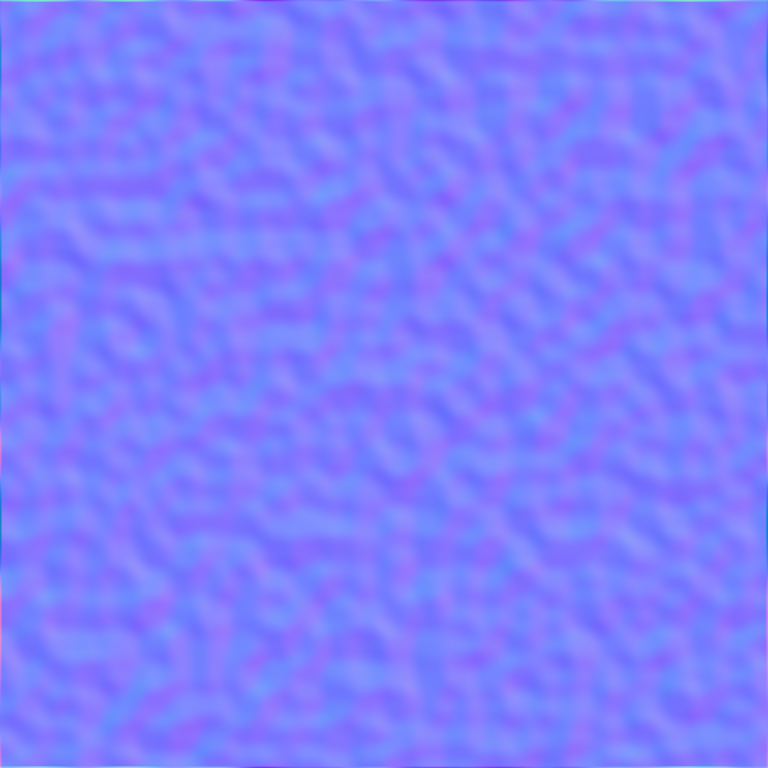
This texture map is drawn by a WebGL 1 fragment shader. Its source:

```glsl
precision highp float;
uniform vec2 u_resolution;

float hash(vec2 p) {
  vec3 q = fract(p.xyx * vec3(0.1031, 0.1030, 0.0973));
  q += dot(q, q.yzx + 33.33);
  return fract((q.x + q.y) * q.z);
}

// One of eight compass directions per lattice point
vec2 latticeGradient(vec2 cell) {
  float angle = floor(hash(cell + 17.0) * 8.0) * 0.785398;
  return vec2(cos(angle), sin(angle));
}

float gradientNoise(vec2 p) {
  vec2 i = floor(p), f = fract(p);
  vec2 w = f * f * f * (f * (f * 6.0 - 15.0) + 10.0);
  vec2 o = vec2(1.0, 0.0);
  float a = dot(latticeGradient(i), f);
  float b = dot(latticeGradient(i + o.xy), f - o.xy);
  float c = dot(latticeGradient(i + o.yx), f - o.yx);
  float d = dot(latticeGradient(i + o.xx), f - o.xx);
  return mix(mix(a, b, w.x), mix(c, d, w.x), w.y);
}

// Fine bumps on a faint broader swell
float height(vec2 p) {
  return gradientNoise(p) + 0.5 * gradientNoise(p * 0.5 + 40.3);
}

void main() {
  vec2 uv = gl_FragCoord.xy / u_resolution;

  // Surface slope by central differences, in lattice units
  vec2 p = uv * 25.0;
  vec2 e = vec2(0.16, 0.0);
  vec2 slope = vec2(height(p + e.xy) - height(p - e.xy),
                    height(p + e.yx) - height(p - e.yx)) / (2.0 * e.x);
  slope *= 0.115;

  // Hairline seam along the border, steep in places
  vec2 seam = 1.0 - smoothstep(0.0005, 0.003, min(uv, 1.0 - uv));
  slope.x += seam.x * 3.0 * gradientNoise(vec2(3.4, uv.y * 11.0));
  slope.y += seam.y * 3.0 * gradientNoise(vec2(uv.x * 11.0, 8.4));

  // Tangent-space normal packed into colour
  vec3 normal = normalize(vec3(-slope, 1.0));
  gl_FragColor = vec4(normal * 0.5 + vec3(0.496, 0.498, 0.5), 1.0);
}
```
